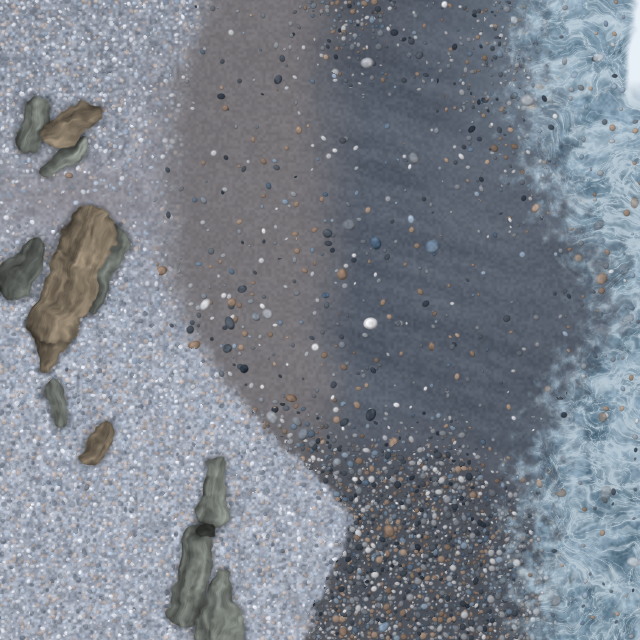
Reproduce this texture procedurally as a WebGL 1 fragment shader.

```glsl
precision highp float;
// Aerial view of a shore: pale shingle with rocks, wet sand, mixed pebbles and foamy water.
uniform vec2 u_resolution;

#define DRY_PALE vec3(.67, .70, .76)
#define WARM_SAND vec3(.465, .455, .47)
#define WET_SAND vec3(.34, .37, .42)
#define WATER_DEEP vec3(.34, .46, .54)
#define WATER_LIGHT vec3(.55, .66, .74)
#define TAN vec3(.54, .49, .42)
#define GREY vec3(.46, .48, .46)
#define GRAVEL_CELLS 125.
#define SHINGLE_CELLS 85.
#define STONE_CELLS 27.
#define FOAM .6

vec3 col;

vec3 hash3(vec2 p) {
  vec3 q = fract(p.xyx * vec3(.1031, .1030, .0973));
  q += dot(q, q.yxz + 33.33);
  return fract((q.xxy + q.yzz) * q.zyx);
}

float noise(vec2 p) {
  vec2 i = floor(p), f = fract(p);
  f = f * f * (3. - 2. * f);
  return mix(mix(hash3(i).x, hash3(i + vec2(1, 0)).x, f.x),
             mix(hash3(i + vec2(0, 1)).x, hash3(i + 1.).x, f.x), f.y);
}

float fbm(vec2 p) {
  float sum = 0., amp = .53;
  for (int i = 0; i < 4; i++) {
    sum += amp * noise(p);
    p = mat2(1.6, 1.2, -1.2, 1.6) * p + 7.3;
    amp *= .5;
  }
  return sum;
}

float ridge(vec2 p) {
  return pow(1. - abs(2. * fbm(p) - 1.), 9.);
}

float blob(vec2 p, vec2 centre, vec2 size) {
  vec2 q = (p - centre) / size;
  return exp(-dot(q, q));
}

vec3 stoneColour(vec3 h) {
  vec3 c = mix(vec3(.16, .20, .25), vec3(.87, .87, .88), h.x);
  c = mix(c, vec3(.62, .50, .41), .75 * step(.76, h.y));
  return mix(c, vec3(.42, .53, .64), .6 * step(.8, h.z));
}

// Jittered elliptical stones: rgb colour, alpha coverage.
vec4 pebbles(vec2 p, float cells, float density, float size) {
  vec2 g = p * cells, id = floor(g);
  float soft = cells / u_resolution.y;
  vec4 best = vec4(0);
  for (int j = -1; j <= 1; j++) {
    for (int i = -1; i <= 1; i++) {
      vec2 c = id + vec2(i, j);
      vec3 h = hash3(c + cells), k = hash3(c + cells + 71.);
      vec2 q = g - c - .15 - .7 * h.xy;
      float a = 6.2832 * k.x, r = size * (.4 + .6 * k.z);
      vec2 e = mat2(cos(a), sin(a), -sin(a), cos(a)) * q;
      e.y *= 1. + .6 * k.y;
      float d = length(e);
      float cover = (1. - smoothstep(-soft, soft, d - r)) * step(h.z, density);
      float light = 1.04 + .2 * dot(q, vec2(-.6, .8)) / r - .25 * smoothstep(.5, 1., d / r);
      if (cover > best.a) best = vec4(stoneColour(hash3(c + 137.)) * light, cover);
    }
  }
  return best;
}

// Tapered rock between two ends (xy, zw), streaked along its length.
void rock(vec2 p, vec4 ends, vec2 radii, vec3 tint) {
  vec2 ab = ends.zw - ends.xy, ap = p - ends.xy, axis = normalize(ab);
  float h = clamp(dot(ap, ab) / dot(ab, ab), 0., 1.);
  float r = mix(radii.x, radii.y, h), d = length(ap - ab * h) - r;
  float side = dot(ap, vec2(-axis.y, axis.x));
  float strata = fbm(vec2(side * 130., dot(p, axis) * 25.));
  float light = .56 + .6 * strata + .25 * noise(p * 120.) - .15 * smoothstep(-.006, 0., d);
  light -= .2 * smoothstep(-.1, .5, -side / r);
  col *= 1. - .25 * (1. - smoothstep(0., .01, d));
  col = mix(col, tint * light, 1. - smoothstep(-.0015, .0015, d));
}

void main() {
  vec2 p = gl_FragCoord.xy / u_resolution;
  float wobble = (fbm(p * 10.) - .5) * .055;
  float grain = noise(p * 230.) - .5, lumps = fbm(p * 75.) - .5;

  // Shore regions
  float t = clamp((.6 - p.y) / .4, 0., 1.);
  float edge = .195 + .29 * pow(t, 1.7) + .055 * smoothstep(.85, 1., p.y)
             + .07 * smoothstep(.02, .2, p.y);
  float soft = mix(.012, .035, smoothstep(.3, .6, p.y));
  float sand = smoothstep(-soft, soft, p.x - edge + .6 * wobble + .035 * lumps);
  float bay = (p.y - .53) / .17;
  float sea = smoothstep(-.06, .07, p.x - .82 - .12 * exp(-bay * bay) + 1.3 * wobble + .14 * lumps);
  float shingle = 1. - smoothstep(.22, .38, p.y + wobble + .1 * smoothstep(.65, .9, p.x));
  shingle = max(shingle, .7 * blob(p, vec2(.56, 1), vec2(.07, .09)));
  float splash = smoothstep(.62, .85, p.x) * smoothstep(.6, .9, p.y);
  shingle = max(shingle, .45 * splash);

  // Sand with drainage streaks
  float wet = smoothstep(.46, .57, p.x + wobble);
  float streak = fbm(vec2(p.x * 8. + p.y * 3., p.y * 45. + p.x * 12.)) - .5;
  col = mix(WARM_SAND, WET_SAND, wet) + .09 * streak * (.3 + wet) + .06 * grain;
  col = mix(col, vec3(.45, .50, .56), .65 * splash);

  // Pale shingle, thinning to bare ground
  float bare = max(blob(p, vec2(.13, .69), vec2(.2, .07)), .8 * blob(p, vec2(.25, .72), vec2(.05, .16)));
  vec3 pale = DRY_PALE * (.95 - .1 * smoothstep(.4, .85, p.y)) + .2 * lumps;
  vec4 gravel = pebbles(p, GRAVEL_CELLS, .95 - .8 * bare, .62);
  pale = mix(pale, vec3(.55, .54, .57) + .1 * lumps, .85 * bare);
  pale = mix(pale, mix(DRY_PALE, gravel.rgb, .58) + .08, gravel.a * .9);
  col = mix(pale + .2 * grain * (1. - .6 * bare), col, sand);

  // Dark mixed pebbles
  float open = sand * (1. - .6 * sea);
  col = mix(col, vec3(.29, .30, .33), .7 * shingle * open * (1. - splash));
  vec4 grit = pebbles(p, 140., (.02 + .9 * shingle) * open, .6);
  vec4 mixed = pebbles(p, SHINGLE_CELLS, (.02 + .7 * shingle) * open, .55);
  col = mix(col, grit.rgb * .85, grit.a * .9);
  col = mix(col, mixed.rgb * .9, mixed.a * .95);

  // Water with branching foam
  vec2 flow = p * vec2(15, 19) + 2. * vec2(fbm(p * 11.), fbm(p * 11. + 31.));
  float web = ridge(flow) + ridge(flow * 2.3) + .8 * ridge(flow * 4.7);
  vec3 water = mix(WATER_DEEP, WATER_LIGHT, smoothstep(.25, .75, fbm(p * 30.)));
  water += .3 * lumps + .1 * grain;
  water = mix(water, vec3(.80, .87, .91), min(FOAM * web, .9));
  col = mix(col, water, sea * .85);
  float surf = smoothstep(.975, .99, p.x + wobble) * smoothstep(.82, .88, p.y);
  col = mix(col, vec3(.91, .94, .97), surf);

  // Scattered stones
  float rim = (p.x - edge - .03) / .06;
  float scatter = .06 + .3 * blob(p, vec2(.46, .51), vec2(.2, .17)) + .12 * sea;
  scatter += .25 * exp(-rim * rim) * smoothstep(.7, .5, p.y);
  vec4 chips = pebbles(p, 62., scatter * sand, .34);
  vec4 stones = pebbles(p, STONE_CELLS, scatter * sand, .31);
  col = mix(col, chips.rgb, chips.a * .9);
  col = mix(col, stones.rgb + .12 * grain, stones.a * (1. - .4 * sea));

  // Rock outcrops
  vec2 q = p + .03 * (vec2(fbm(p * 26.), fbm(p * 26. + 19.)) - .5);
  rock(q, vec4(.12, .765, .08, .73), vec2(.018, .008), GREY * 1.1);
  rock(q, vec4(.055, .825, .047, .785), vec2(.025), GREY);
  rock(q, vec4(.14, .82, .09, .79), vec2(.016, .026), TAN);
  rock(q, vec4(.18, .62, .14, .53), vec2(.025, .012), GREY);
  rock(q, vec4(.055, .61, .025, .56), vec2(.02, .029), GREY * .85);
  rock(q, vec4(.078, .49, .075, .43), vec2(.034, .012), TAN * .9);
  rock(q, vec4(.142, .635, .082, .5), vec2(.041, .037), TAN);
  rock(q, vec4(.085, .385, .088, .34), vec2(.018, .012), GREY);
  rock(q, vec4(.16, .32, .14, .285), vec2(.021, .015), TAN * .9);
  rock(q, vec4(.342, .275, .33, .2), vec2(.013, .026), GREY * 1.1);
  rock(q, vec4(.31, .15, .285, .05), vec2(.027, .03), GREY);
  rock(q, vec4(.347, .1, .335, 0), vec2(.012, .042), GREY * 1.1);
  rock(q, vec4(.328, .17, .313, .163), vec2(.01), GREY * .5);

  gl_FragColor = vec4(col, 1);
}
```
